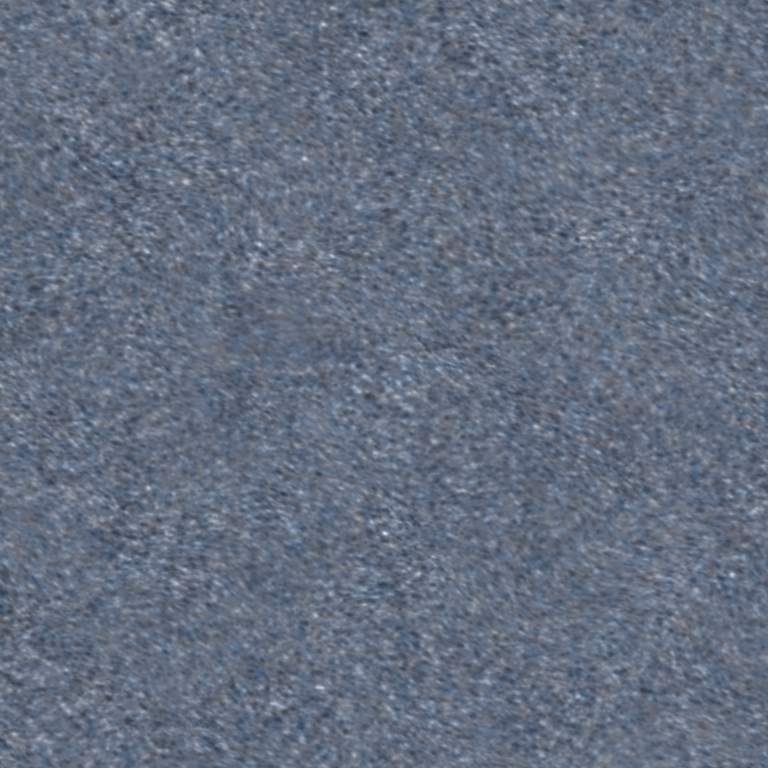
A WebGL 2 fragment shader for this texture:

```glsl
#version 300 es
precision highp float;
// Fine slate-blue grained surface: soft, slightly slanted grains lit from above.
// Each layer sums one jittered Gaussian grain per cell; two grain sizes are
// mixed with broad mottling, uneven contrast and a faint warm-cool tint.

uniform vec2 u_resolution;
out vec4 fragColor;

const vec3 SLATE = vec3(0.390, 0.430, 0.499);
const vec3 WARM_SHIFT = vec3(0.030, 0.002, -0.022);
const vec2 LIGHT = vec2(-0.3, 0.954);
const float GRAIN_RADIUS = 0.35;   // in cells
const float SLANT = -0.45;         // in radians

// Four random values in 0..1 for one cell of one layer
vec4 hash4(vec2 cell, uint seed) {
    uvec4 v = uvec4(uvec2(ivec2(cell)), seed, seed + 17u);
    v = v * 1664525u + 12345u;
    for (int i = 0; i < 2; i++) {
        v.x += v.y * v.w;
        v.y += v.z * v.x;
        v.z += v.x * v.y;
        v.w += v.y * v.z;
        v ^= v >> 16u;
    }
    return vec4(v >> 8u) / 16777216.0;
}

mat2 rotation(float angle) {
    float c = cos(angle), s = sin(angle);
    return mat2(c, -s, s, c);
}

// Cellular grains with random tone; relief adds a lit and a shaded side
float grains(vec2 p, float relief, uint seed) {
    vec2 home = floor(p);
    float sum = 0.0;
    for (int y = -1; y <= 1; y++) {
        for (int x = -1; x <= 1; x++) {
            vec2 cell = home + vec2(x, y);
            vec4 rnd = hash4(cell, seed);
            vec2 d = (p - cell - rnd.xy) / GRAIN_RADIUS;
            float tone = 2.0 * rnd.z - 1.0;
            float shade = relief * rnd.w * dot(d, LIGHT);
            sum += (tone + shade) * exp(-0.5 * dot(d, d));
        }
    }
    return sum;
}

// Layered sines that bend the grain direction gently
vec2 wander(vec2 p, float amount) {
    return amount * vec2(sin(p.y * 23.0 + 2.0 * sin(p.x * 11.0)),
                         sin(p.x * 19.0 + 2.0 * sin(p.y * 13.0)));
}

void main() {
    vec2 uv = gl_FragCoord.xy / u_resolution.y;
    vec2 p = rotation(SLANT) * (uv + wander(uv, 0.005));

    // Grain layers, stretched along the slant
    float coarse = grains(p * vec2(105.0, 150.0), 0.7, 1u);
    float fine = grains(p * vec2(185.0, 240.0), 0.5, 2u);

    // Broad variation of brightness and contrast
    float mottle = grains(p * vec2(9.0, 13.0), 0.0, 3u)
                 + 0.6 * grains(p * vec2(24.0, 32.0), 0.0, 4u);
    float contrast = 1.0 + 0.35 * grains(p * vec2(13.0, 18.0), 0.0, 5u);

    // Highlights reach a little further than shadows
    float light = contrast * (0.118 * coarse + 0.065 * fine) + 0.022 * mottle;
    light += 1.1 * light * light;

    float warmth = grains(p * vec2(70.0, 85.0), 0.0, 6u);
    vec3 color = SLATE + light + WARM_SHIFT * warmth;
    fragColor = vec4(clamp(color, 0.0, 1.0), 1.0);
}
```
